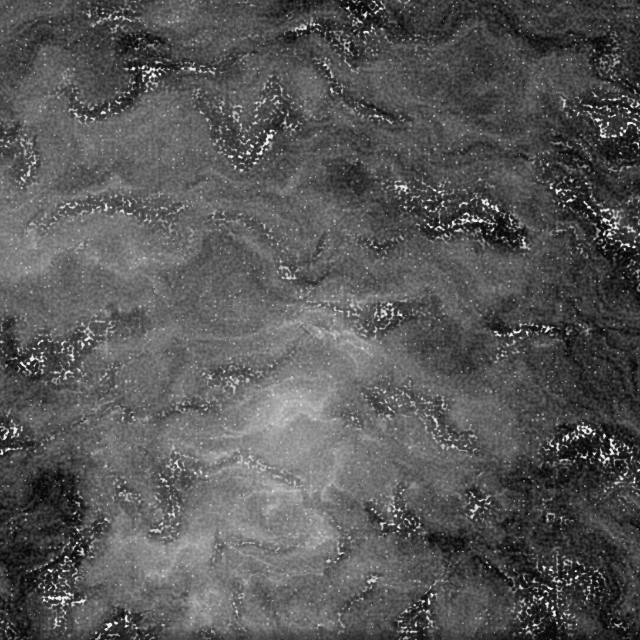
This texture is drawn by a Shadertoy shader. Its source:

```glsl
// Grey drifting haze over dark, glittering, grainy ground.
// Broad soft blobs set the haze, warped gradient noise tears holes in it,
// ridged noise along curved flow lines draws wisps, fine noise adds the grit.

const float GROUND_TONE = 0.165;
const float HAZE_TONE = 0.565;
const float HAZE_BASE = 0.34;
const float HAZE_ROUGHNESS = 0.62;
const float HOLE_DEPTH = 0.27;
const float WISP_GAIN = 0.15;
const float GLINT_GAIN = 0.72;
const float GRAIN_SCALE = 190.0;
const float SPARK_SCALE = 135.0;
const vec2 FLOW_CENTER = vec2(0.40, -0.25);

vec2 hash2(vec2 p) {
    vec3 q = fract(p.xyx * vec3(0.1031, 0.1030, 0.0973));
    q += dot(q, q.yzx + 33.33);
    return fract((q.xx + q.yz) * q.zy);
}

vec2 gradient(vec2 cell) {
    float a = 6.2832 * hash2(cell).x;
    return vec2(cos(a), sin(a));
}

// Gradient noise, roughly -1 to 1
float noise(vec2 p) {
    vec2 i = floor(p), f = fract(p);
    vec2 u = f * f * f * (f * (f * 6.0 - 15.0) + 10.0);
    vec2 e = vec2(1.0, 0.0);
    float low = mix(dot(gradient(i), f), dot(gradient(i + e), f - e), u.x);
    float high = mix(dot(gradient(i + e.yx), f - e.yx),
                     dot(gradient(i + e.xx), f - e.xx), u.x);
    return 1.4 * mix(low, high, u.y);
}

float fbm(vec2 p) {
    float sum = 0.0, amp = 0.5;
    for (int i = 0; i < 5; i++) {
        sum += amp * noise(p);
        p = mat2(0.8, 0.6, -0.6, 0.8) * p * 2.03 + 11.7;
        amp *= 0.52;
    }
    return sum;
}

float blob(vec2 p, vec2 center, vec2 radius) {
    vec2 d = (p - center) / radius;
    return exp(-dot(d, d));
}

// Large-scale layout of bright and dark regions
float hazeLayout(vec2 p) {
    float h = HAZE_BASE;
    h += 0.50 * blob(p, vec2(0.39, 0.12), vec2(0.26, 0.31));
    h += 0.25 * blob(p, vec2(0.45, 0.48), vec2(0.32, 0.22));
    h += 0.33 * blob(p, vec2(0.03, 0.60), vec2(0.17, 0.19));
    h += 0.12 * blob(p, vec2(0.20, 0.88), vec2(0.28, 0.18));
    h -= 0.42 * blob(p, vec2(0.03, 0.16), vec2(0.13, 0.21));
    h -= 0.36 * blob(p, vec2(0.70, 0.15), vec2(0.13, 0.13));
    h -= 0.12 * blob(p, vec2(0.60, 1.00), vec2(0.40, 0.15));
    return h - 0.32 * smoothstep(0.66, 0.98, p.x);
}

// Thin bright ridges, stretched along the flow
float wisps(vec2 flow) {
    float sum = 0.0;
    vec2 scale = vec2(4.0, 10.0);
    for (int i = 0; i < 3; i++) {
        vec2 p = flow * scale + 7.3 * float(i);
        float ridge = pow(max(1.0 - abs(noise(p)), 0.0), 9.0);
        sum += ridge * smoothstep(-0.1, 0.5, noise(p * 0.6 + 31.0));
        scale *= 1.7;
    }
    return sum;
}

// Scattered round sparks, one candidate per cell
float sparks(vec2 p) {
    vec2 cell = floor(p);
    vec2 offset = 0.3 + 0.4 * hash2(cell);
    vec2 rnd = hash2(cell + 57.0);
    float radius = mix(0.2, 0.42, rnd.x);
    float disc = 1.0 - smoothstep(0.3 * radius, radius, length(fract(p) - offset));
    return disc * smoothstep(0.72, 1.0, rnd.y);
}

void mainImage(out vec4 fragColor, in vec2 fragCoord) {
    vec2 uv = fragCoord / iResolution.xy;
    vec2 drift = vec2(fbm(uv * 5.0 + 3.0), fbm(uv * 5.0 + 41.0));
    vec2 warped = uv + 0.11 * drift;
    vec2 d = warped - FLOW_CENTER;
    vec2 flow = vec2(0.6 * atan(d.x, d.y), length(d));

    // Haze with torn holes
    float patches = smoothstep(0.02, 0.34, fbm(flow * vec2(8.0, 11.0) + 5.0));
    float haze = hazeLayout(uv + 0.05 * drift);
    haze += HAZE_ROUGHNESS * fbm(flow * vec2(5.0, 8.0) + 19.0);
    haze = clamp(haze - HOLE_DEPTH * patches, 0.0, 1.0);

    // Ground: mottling and clustered glints
    float grain = noise(uv * GRAIN_SCALE);
    float grit = noise(flow * vec2(55.0, 95.0));
    float ground = GROUND_TONE + 0.22 * fbm(flow * vec2(14.0, 24.0)) + 0.11 * grit;
    float glint = smoothstep(0.05, 0.6, 0.65 * grain + 0.55 * grit);
    ground += GLINT_GAIN * patches * glint;

    // Blend the layers, then add wisps, grain and sparks
    float tone = mix(max(ground, 0.05), HAZE_TONE, haze);
    tone += WISP_GAIN * wisps(flow) * smoothstep(0.1, 0.8, haze);
    tone += grain * mix(0.12, 0.075, haze);
    tone += sparks(uv * SPARK_SCALE) * mix(0.35, 0.16, haze);
    tone *= mix(0.6, 1.0, smoothstep(0.0, 0.025, uv.y));
    fragColor = vec4(vec3(clamp(tone, 0.04, 0.92)), 1.0);
}
```
